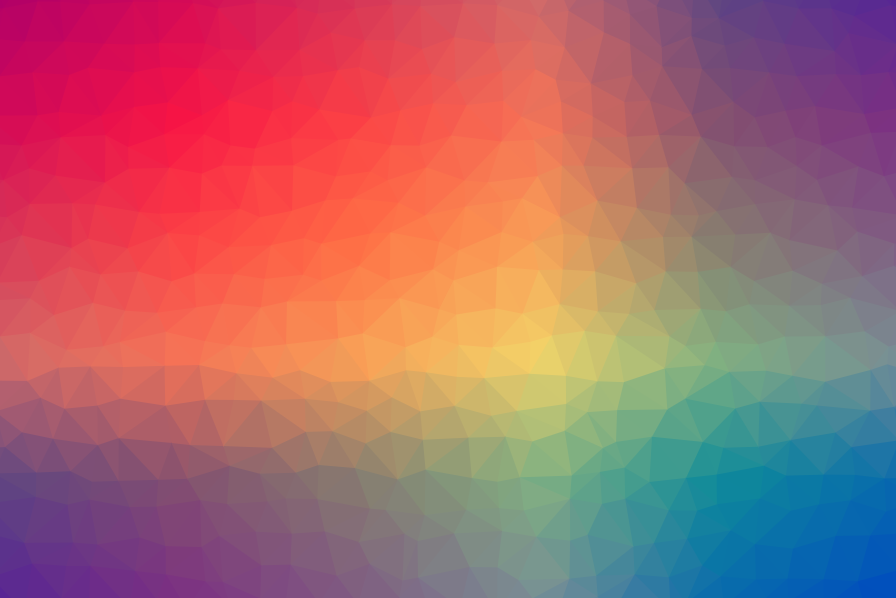
This background is drawn by a Shadertoy shader. Its source:

```glsl
const float CELL = 0.0555;               // mesh spacing, in canvas heights
const vec2 GRID_OFFSET = vec2(0.1, 0.24); // mesh shift, in cells
const vec2 JITTER = vec2(0.68, 0.58);    // vertex scatter, in cells
const float AXIS_BLEND = 0.5;            // share of the vertical ramp
const int LAST_STOP = 5;

// Colour stops, used both left to right and top to bottom
const vec3 RAMP[6] = vec3[6](
    vec3(0.69, 0.00, 0.41),  // magenta
    vec3(0.97, 0.08, 0.27),  // crimson
    vec3(1.00, 0.43, 0.27),  // coral
    vec3(0.95, 0.83, 0.41),  // yellow
    vec3(0.06, 0.55, 0.60),  // teal
    vec3(0.00, 0.29, 0.75)   // blue
);

vec2 hash2(vec2 p) {
    vec2 q = vec2(dot(p, vec2(127.1, 311.7)), dot(p, vec2(269.5, 183.3)));
    return fract(sin(q) * 43758.5453);
}

float cross2(vec2 a, vec2 b) {
    return a.x * b.y - a.y * b.x;
}

vec3 ramp(float t) {
    float s = clamp(t, 0.0, 1.0) * float(LAST_STOP);
    int i = min(int(s), LAST_STOP - 1);
    return mix(RAMP[i], RAMP[i + 1], s - float(i));
}

// Colour of the backdrop at a point in mesh units
vec3 gradient(vec2 g) {
    vec2 uv = (g - GRID_OFFSET) * CELL;
    uv.x *= iResolution.y / iResolution.x;
    return mix(ramp(uv.x), ramp(1.0 - uv.y), AXIS_BLEND);
}

vec2 vertex(vec2 id) {
    return id + JITTER * (hash2(id) - 0.5);
}

// Signed distance to the line a-b, positive on its left
float edge(vec2 p, vec2 a, vec2 b) {
    return cross2(normalize(b - a), p - a);
}

// Flat triangle tinted at its centroid; alpha holds the coverage
vec4 facet(vec2 p, vec2 a, vec2 b, vec2 c, float pixel) {
    float d = min(edge(p, a, b), min(edge(p, b, c), edge(p, c, a)));
    float coverage = clamp(0.5 + d / pixel, 0.0, 1.0);
    return vec4(gradient((a + b + c) / 3.0), 1.0) * coverage;
}

// True when a-c is the Delaunay diagonal of the quad a, b, c, d
bool splitsAlongAC(vec2 a, vec2 b, vec2 c, vec2 d) {
    float sinB = abs(cross2(c - b, a - b));
    float sinD = abs(cross2(a - d, c - d));
    return sinB * dot(a - d, c - d) + sinD * dot(a - b, c - b) >= 0.0;
}

void mainImage(out vec4 fragColor, in vec2 fragCoord) {
    vec2 g = fragCoord / (iResolution.y * CELL) + GRID_OFFSET;
    float pixel = 1.0 / (iResolution.y * CELL);
    vec2 home = floor(g);
    vec4 sum = vec4(0.0);

    // Scattered quads around the point, each cut into two facets
    for (int j = -1; j <= 1; j++) {
        for (int i = -1; i <= 1; i++) {
            vec2 id = home + vec2(i, j);
            vec2 a = vertex(id);
            vec2 b = vertex(id + vec2(1.0, 0.0));
            vec2 c = vertex(id + vec2(1.0, 1.0));
            vec2 d = vertex(id + vec2(0.0, 1.0));
            if (splitsAlongAC(a, b, c, d)) {
                sum += facet(g, a, b, c, pixel) + facet(g, a, c, d, pixel);
            } else {
                sum += facet(g, a, b, d, pixel) + facet(g, b, c, d, pixel);
            }
        }
    }

    fragColor = vec4(sum.rgb / max(sum.a, 0.001), 1.0);
}
```
